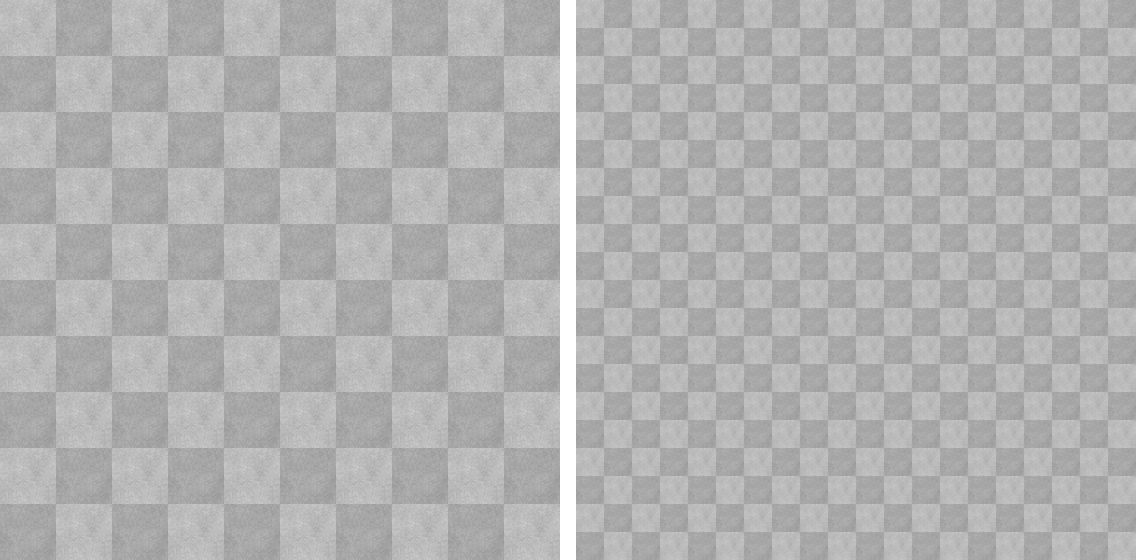
Left, the tile; right, the same tile 2 across and 2 down.
Reproduce this pattern procedurally as a WebGL 2 fragment shader.

```glsl
#version 300 es
precision highp float;

uniform vec2 u_resolution;
out vec4 fragColor;

const float TILES = 10.0;          // even, so the checker wraps
const vec3 LIGHT_GREY = vec3(0.728);
const vec3 DARK_GREY = vec3(0.648);

// Integer hash of a lattice cell, 0 to 1
float hash(ivec2 cell, uint seed) {
    uint h = uint(cell.x) * 1597334677u ^ uint(cell.y) * 3812015801u;
    h ^= seed * 2654435769u;
    h = (h ^ (h >> 16)) * 2246822519u;
    h = (h ^ (h >> 13)) * 3266489917u;
    h ^= h >> 16;
    return float(h >> 8) / 16777216.0;
}

// Value noise that wraps after one unit of p
float wrapNoise(vec2 p, int cells, uint seed) {
    vec2 g = fract(p) * float(cells);
    vec2 f = fract(g);
    ivec2 a = ivec2(floor(g)) % cells;
    ivec2 b = (a + 1) % cells;
    f = f * f * (3.0 - 2.0 * f);
    float low = mix(hash(a, seed), hash(ivec2(b.x, a.y), seed), f.x);
    float high = mix(hash(ivec2(a.x, b.y), seed), hash(b, seed), f.x);
    return mix(low, high, f.y);
}

// Layered wrapping noise centred on zero
float clouds(vec2 p, int cells, uint seed) {
    float sum = 0.0;
    float weight = 0.5;
    for (int i = 0; i < 4; i++) {
        sum += weight * (wrapNoise(p, cells, seed + uint(i)) - 0.5);
        cells *= 2;
        weight *= 0.55;
    }
    return sum;
}

// Soft round patch, wrapped to the tile
float softPatch(vec2 p, vec2 centre, float radius) {
    vec2 d = fract(p - centre + 0.5) - 0.5;
    return exp(-dot(d, d) / (radius * radius));
}

// Mottled stone face with a pale patch and fine grain
vec3 stone(vec2 p, vec3 base, vec2 patchCentre, uint seed) {
    vec2 warp = vec2(clouds(p, 4, seed + 11u), clouds(p, 4, seed + 23u));
    float tone = 0.085 * clouds(p + 0.12 * warp, 3, seed);
    tone += 0.042 * softPatch(p + 0.2 * warp, patchCentre, 0.16);
    tone += 0.055 * (wrapNoise(p, 38, seed + 37u) - 0.5);
    tone += 0.045 * (wrapNoise(p, 52, seed + 41u) - 0.5);
    return base + tone;
}

// Smoothed checker: 1 on even tiles, 0 on odd tiles
float checker(vec2 p, vec2 pixel) {
    vec2 edge = 0.5 - abs(mod(p + 0.5, 2.0) - 1.0);
    vec2 side = clamp(2.0 * edge / pixel, -1.0, 1.0);
    return 0.5 + 0.5 * side.x * side.y;
}

void main() {
    vec2 p = gl_FragCoord.xy / u_resolution * TILES;
    vec2 pixel = TILES / u_resolution;
    vec3 lightTile = stone(p, LIGHT_GREY, vec2(0.36, 0.64), 5u);
    vec3 darkTile = stone(p, DARK_GREY, vec2(0.65, 0.36), 71u);
    fragColor = vec4(mix(lightTile, darkTile, checker(p, pixel)), 1.0);
}
```
